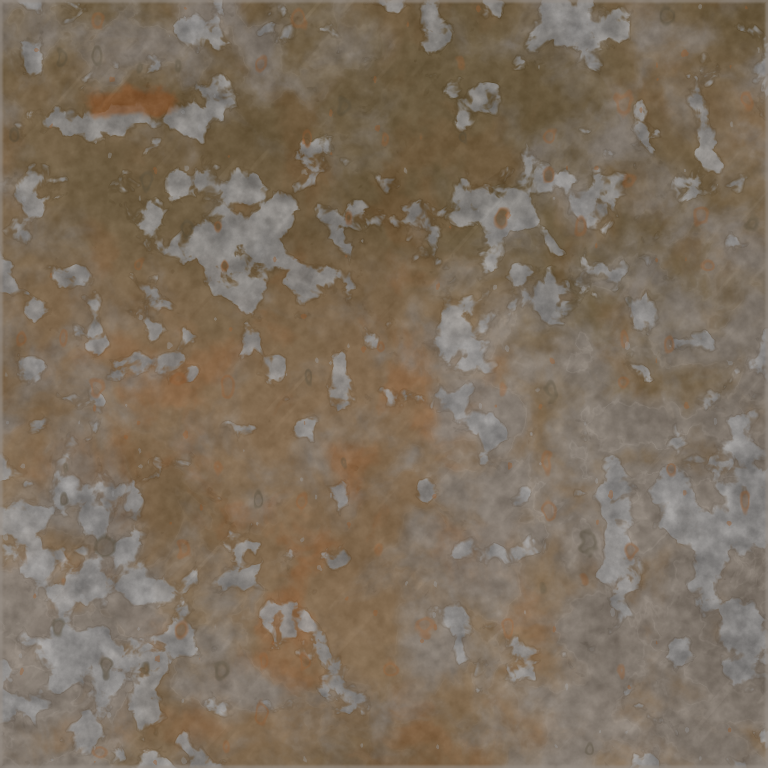
Reproduce this texture procedurally as a WebGL 1 fragment shader.

```glsl
precision highp float;
// Weathered metal: olive and tan patina under curdled grey haze and lobed pale flakes.
// Warped value noise shapes every layer, soft ellipses steer where each gathers,
// and hashed cells scatter the small oval corrosion rings and specks.
uniform vec2 u_resolution;

const vec3 OLIVE = vec3(0.410, 0.350, 0.250);
const vec3 TAN = vec3(0.512, 0.420, 0.318);
const vec3 RUST = vec3(0.580, 0.375, 0.220);
const vec3 HAZE = vec3(0.503, 0.472, 0.442);
const vec3 FLAKE = vec3(0.550, 0.546, 0.545);
const vec3 DARK = vec3(0.340, 0.310, 0.245);

float hash(vec2 p) {
  vec3 q = fract(p.xyx * 0.1031);
  q += dot(q, q.yzx + 33.33);
  return fract((q.x + q.y) * q.z);
}

float noise(vec2 p) {
  vec2 cell = floor(p);
  vec2 f = fract(p);
  f = f * f * (3.0 - 2.0 * f);
  float low = mix(hash(cell), hash(cell + vec2(1.0, 0.0)), f.x);
  float high = mix(hash(cell + vec2(0.0, 1.0)), hash(cell + 1.0), f.x);
  return mix(low, high, f.y);
}

float fbm(vec2 p) {
  float sum = 0.0;
  float amplitude = 0.5;
  for (int i = 0; i < 5; i++) {
    sum += amplitude * noise(p);
    p = mat2(1.6, 1.2, -1.2, 1.6) * p + 17.3;
    amplitude *= 0.5;
  }
  return sum / 0.97;
}

// Soft ellipse, 1 at its centre
float blob(vec2 p, vec2 centre, vec2 radius) {
  vec2 d = (p - centre) / radius;
  return exp(-dot(d, d));
}

// Scattered ovals: x is the rim, y the filled inside, z a random tint
vec3 ovals(vec2 p, float share, float seed) {
  vec2 cell = floor(p) + seed;
  vec2 jitter = vec2(hash(cell + 3.7), hash(cell + 9.1)) - 0.5;
  vec2 d = fract(p) - 0.5 - 0.3 * jitter;
  d.x *= mix(1.1, 2.0, hash(cell + 5.3));
  float dist = length(d) + 0.2 * (noise(p * 5.0) - 0.5);
  float radius = mix(0.08, 0.25, hash(cell + 1.9));
  float present = step(hash(cell), share);
  float rim = 1.0 - smoothstep(0.01, 0.09, abs(dist - radius));
  float inside = 1.0 - smoothstep(radius - 0.06, radius + 0.04, dist);
  return vec3(rim * present, inside * present, hash(cell + 7.7));
}

void main() {
  vec2 uv = gl_FragCoord.xy / u_resolution;
  vec2 warp = vec2(fbm(uv * 9.0), fbm(uv * 9.0 + 40.0)) - 0.5;
  vec2 p = uv + 0.07 * warp;
  float broad = fbm(p * 3.5 + 5.0);
  float mottle = fbm(uv * 55.0);

  // Olive to tan ground with rusty clouds
  float warmth = blob(p, vec2(0.40, 0.32), vec2(0.36, 0.32));
  float shade = blob(p, vec2(0.76, 0.80), vec2(0.28, 0.22));
  vec3 color = mix(OLIVE, TAN, smoothstep(0.25, 0.9, broad + 0.50 * warmth - 0.4 * shade + 0.03));
  float rust = smoothstep(0.50, 0.72, fbm(p * 15.0 + 21.0) + 0.08 * warmth - 0.04);
  color = mix(color, RUST, 0.5 * rust * (0.2 + 0.8 * warmth));

  // Translucent grey haze with faint curdled outlines
  float hazeZone = blob(p, vec2(0.92, 0.30), vec2(0.34, 0.38))
    + blob(p, vec2(0.08, 0.13), vec2(0.34, 0.26))
    + 0.8 * blob(p, vec2(0.22, 0.98), vec2(0.38, 0.15))
    + 0.6 * blob(p, vec2(0.74, 0.55), vec2(0.12, 0.22));
  float curdle = fbm(p * 20.0 + 63.0);
  float haze = smoothstep(0.47, 0.83, 0.35 * broad + 0.65 * curdle + 0.28 * hazeZone);
  color = mix(color, HAZE + 0.10 * (mottle - 0.5), 0.9 * haze);
  float outline = 1.0 - smoothstep(0.0, 0.035, abs(curdle - 0.52));
  color += 0.03 * outline * min(hazeZone, 1.0);

  // Lobed flakes, broken into small pieces, thick in a few zones
  float flakeZone = blob(p, vec2(0.30, 0.69), vec2(0.25, 0.17))
    + 0.70 * blob(p, vec2(0.18, 0.20), vec2(0.26, 0.22))
    + 0.65 * blob(p, vec2(0.63, 0.67), vec2(0.07, 0.12))
    + 0.50 * blob(p, vec2(0.92, 0.30), vec2(0.18, 0.20))
    + 0.50 * blob(p, vec2(0.10, 0.92), vec2(0.15, 0.13))
    + 0.50 * blob(p, vec2(0.75, 0.98), vec2(0.20, 0.05));
  vec2 ripple = vec2(noise(uv * 60.0), noise(uv * 60.0 + 31.0)) - 0.5;
  float lobes = fbm((uv + 0.02 * warp + 0.008 * ripple) * 25.0 + 80.0);
  float level = lobes + 0.25 * (broad - 0.5) + 0.24 * min(flakeZone, 1.0) - 0.71;
  float flake = smoothstep(-0.035, 0.04, level);
  vec3 pits = ovals(uv * 19.0, 0.22, 11.0);
  flake *= 1.0 - 0.9 * pits.y;
  float lip = smoothstep(-0.07, -0.03, level) * (1.0 - flake);
  color -= 0.03 * lip;
  color = mix(color, FLAKE + 0.24 * (mottle - 0.5), 0.85 * flake);

  // Oval rings, small specks and one long rust stain
  vec3 ringColor = mix(DARK, RUST, step(0.45, pits.z));
  color = mix(color, ringColor, 0.36 * pits.x + 0.12 * pits.y);
  vec3 specks = ovals(uv * 52.0, 0.06, 57.0);
  color = mix(color, mix(RUST, FLAKE + 0.03, step(0.5, specks.z)), 0.45 * specks.y);
  float stain = blob(p, vec2(0.18, 0.86), vec2(0.055, 0.020));
  color = mix(color, RUST - 0.06, 0.65 * smoothstep(0.2, 0.7, stain + 0.6 * (mottle - 0.5)));

  // Rising diagonal scratches, fine grain and broad light and dark
  vec2 along = vec2(0.66 * uv.x + 0.75 * uv.y, 0.66 * uv.y - 0.75 * uv.x);
  float scratch = smoothstep(0.74, 0.95, noise(along * vec2(22.0, 130.0)));
  color += 0.06 * scratch * (noise(uv * 8.0) - 0.4);
  color += 0.09 * (fbm(uv * 95.0) - 0.5) + 0.06 * (mottle - 0.5);
  color += 0.10 * (fbm(uv * 6.0 + 91.0) - 0.5) - 0.004;

  // Thin worn edge
  vec2 border = min(uv, 1.0 - uv);
  color = mix(color, HAZE + 0.08, 0.6 * (1.0 - smoothstep(0.001, 0.006, min(border.x, border.y))));
  gl_FragColor = vec4(color, 1.0);
}
```
